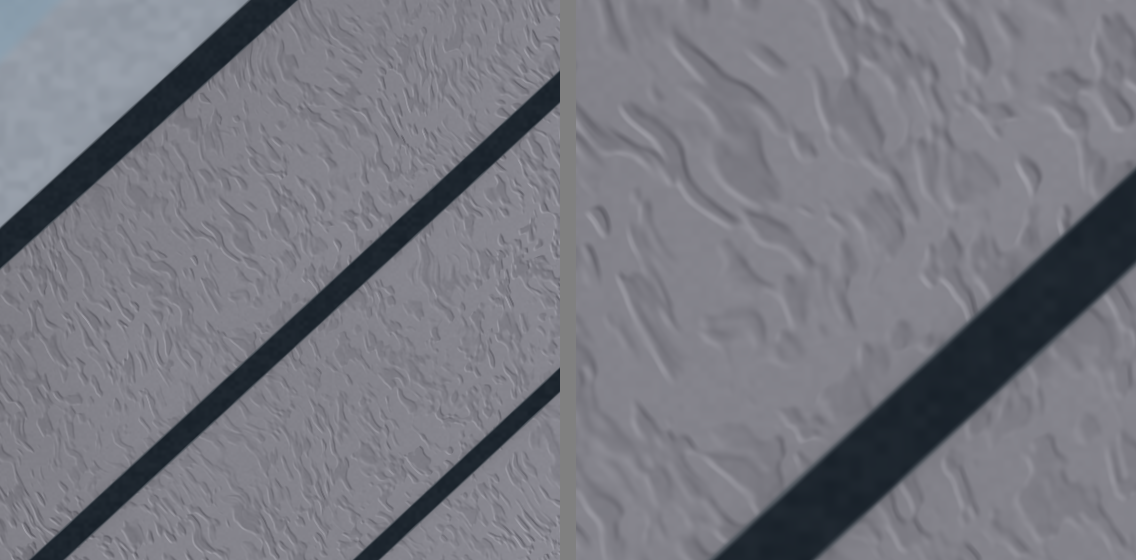
Left, the full canvas; right, a detail of the centre.
Reproduce this texture procedurally as a WebGL 2 fragment shader.

```glsl
#version 300 es
precision highp float;
// Grey embossed leather crossed by three dark diagonal bands that narrow
// toward the lower right, with a pale blue-grey panel in the top left corner.
// Bands are distances to a fan of lines; the grain is warped noise lit from one side.
uniform vec2 u_resolution;
out vec4 fragColor;

#define BAND_COUNT 3
#define BAND_HALF_WIDTH 0.0378
#define BAND_SHRINK 0.758
#define GRAIN_FREQ 88.0
#define GRAIN_STRETCH 0.56
#define GRAIN_RELIEF 0.105
#define DENT_SHADE 0.045
#define EDGE_SOFTNESS 0.0016

const vec3 LEATHER_DARK = vec3(0.475, 0.472, 0.500);
const vec3 LEATHER_LIGHT = vec3(0.540, 0.538, 0.572);
const vec3 BAND_COLOR = vec3(0.112, 0.145, 0.178);
const vec3 PANEL_COLOR = vec3(0.580, 0.610, 0.652);
const vec3 PANEL_CORNER = vec3(0.545, 0.620, 0.680);
const vec3 RIM_COLOR = vec3(0.34, 0.37, 0.40);

float hash(vec2 p) {
    return fract(sin(dot(p, vec2(127.1, 311.7))) * 43758.5453);
}

float noise(vec2 p) {
    vec2 i = floor(p), f = fract(p);
    f = f * f * f * (f * (f * 6.0 - 15.0) + 10.0);
    return mix(mix(hash(i), hash(i + vec2(1, 0)), f.x),
               mix(hash(i + vec2(0, 1)), hash(i + vec2(1, 1)), f.x), f.y);
}

vec2 noise2(vec2 p) {
    return vec2(noise(p), noise(p + 57.3)) - 0.5;
}

// Height of the leather: short curved dents, 1 on top and 0 in the dents
float leatherHeight(vec2 p) {
    p *= 1.0 + 0.10 * (p.x - p.y);
    p += 0.060 * noise2(p * 6.0) + 0.016 * noise2(p * 27.0);
    vec2 q = mat2(0.80, 0.60, -0.60, 0.80) * p.yx;
    q = vec2(q.x * GRAIN_STRETCH, q.y) * GRAIN_FREQ;
    float n = 0.72 * noise(q) + 0.28 * noise(q * 1.9 + 13.7);
    return smoothstep(0.20, 0.56, n);
}

vec3 leather(vec2 p) {
    // Broad light rises toward the lower right, with cloudy patches
    float cloud = noise(p * 3.5 + 4.0);
    float light = 0.46 + 0.34 * (p.x - p.y) + 0.30 * (cloud - 0.5);
    vec3 color = mix(LEATHER_DARK, LEATHER_LIGHT, clamp(light, 0.0, 1.0));
    // One-sided lighting of the grain, deeper in some areas
    vec2 toLight = vec2(0.0013, 0.0011);
    float slope = leatherHeight(p - toLight) - leatherHeight(p + toLight);
    float depth = mix(0.55, 1.25, noise(p * 5.0 + 21.0));
    float dent = leatherHeight(p) - 0.72;
    float speck = noise(p * 210.0) - 0.5;
    return color + depth * (GRAIN_RELIEF * slope + DENT_SHADE * dent) + 0.014 * speck;
}

vec3 cornerPanel(vec2 p) {
    // Soft mottling, then a bluer facet cut across the corner
    float mottle = noise(p * 48.0 + 0.7 * noise2(p * 30.0)) - 0.5;
    float broad = noise(p * 9.0) - 0.5;
    float facet = smoothstep(0.13, 0.09, p.x + 1.0 - p.y);
    vec3 color = mix(PANEL_COLOR, PANEL_CORNER, facet);
    return color + 0.040 * mottle * (1.0 - 0.7 * facet) + 0.025 * broad;
}

void main() {
    vec2 p = gl_FragCoord.xy / u_resolution;
    float soft = max(EDGE_SOFTNESS, 0.8 / min(u_resolution.x, u_resolution.y));
    vec3 color = leather(p);

    for (int k = 0; k < BAND_COUNT; k++) {
        // Spacing, slope and width change gently from band to band
        float i = float(k);
        float steepness = 0.909 + 0.0165 * i - 0.003 * i * i;
        float center = 0.444 + 0.684 * i - 0.051 * i * i;
        float tilt = inversesqrt(1.0 + steepness * steepness);
        float across = (1.0 - p.y + steepness * p.x - center) * tilt;
        float taper = k == 0 ? 1.0 + 0.12 * (p.x - 0.25) : 1.0;
        float halfWidth = BAND_HALF_WIDTH * pow(BAND_SHRINK, i) * tilt * taper;
        float d = abs(across) - halfWidth;

        // The pale panel lies above the first band
        if (k == 0) color = mix(color, cornerPanel(p), smoothstep(soft, -soft, across));

        // Soft contact shadow, dark band, thin worn rim
        color *= 1.0 - 0.07 * exp(-max(d, 0.0) * 130.0);
        float grain = noise(p * 130.0) - 0.5 + 0.6 * (noise(p * 60.0) - 0.5);
        vec3 band = BAND_COLOR + 0.024 * grain;
        color = mix(color, band, smoothstep(soft, -soft, d));
        float rim = smoothstep(2.0 * soft, 0.0, abs(d));
        float wear = 0.25 + 0.45 * noise(p * 35.0);
        color = mix(color, RIM_COLOR, rim * wear);
    }
    fragColor = vec4(color, 1.0);
}
```
